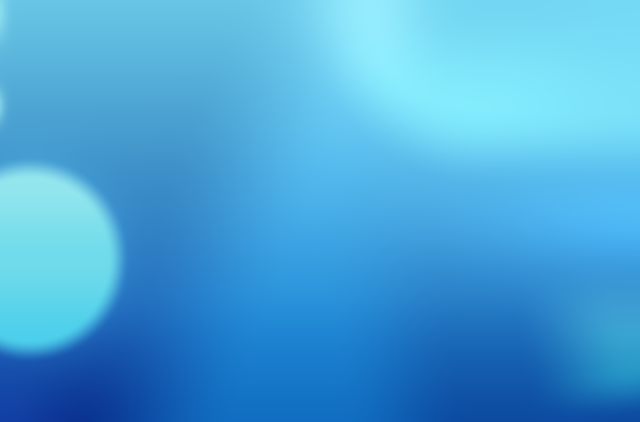
Give the GLSL for this background, as a Shadertoy shader.

```glsl
// Smooth four-stop vertical gradient, t runs from top to bottom
vec3 ramp(vec3 top, vec3 upper, vec3 lower, vec3 bottom, float t) {
    vec3 c = mix(top, upper, smoothstep(-0.1, 0.46, t));
    c = mix(c, lower, smoothstep(0.28, 0.86, t));
    return mix(c, bottom, smoothstep(0.68, 1.06, t));
}

// Soft elliptical spot
float glow(vec2 p, vec2 center, vec2 size) {
    vec2 q = (p - center) / size;
    return exp(-dot(q, q));
}

// Signed distance to a quadrant with a rounded lower-left corner
float roundedCorner(vec2 p, vec2 corner, float radius) {
    vec2 q = corner - p + radius;
    return length(max(q, 0.0)) + min(max(q.x, q.y), 0.0) - radius;
}

void mainImage(out vec4 fragColor, in vec2 fragCoord) {
    vec2 uv = fragCoord / iResolution.xy;
    vec2 p = vec2(uv.x * 1.518, uv.y);
    float t = 1.0 - uv.y;

    // Background columns: shaded left, bright middle, deep right
    vec3 left = ramp(vec3(0.42, 0.79, 0.91), vec3(0.25, 0.58, 0.79),
                     vec3(0.11, 0.39, 0.72), vec3(0.03, 0.17, 0.54), t);
    vec3 middle = ramp(vec3(0.50, 0.87, 0.97), vec3(0.35, 0.75, 0.94),
                       vec3(0.13, 0.54, 0.84), vec3(0.06, 0.42, 0.75), t);
    vec3 right = ramp(vec3(0.46, 0.85, 0.95), vec3(0.36, 0.75, 0.93),
                      vec3(0.12, 0.45, 0.75), vec3(0.04, 0.28, 0.62), t);

    // The middle beam leans to the left as it descends
    float lean = 0.25 * (t - 0.6);
    vec3 color = mix(left, middle, smoothstep(0.20, 0.47, uv.x + lean));
    color = mix(color, right, smoothstep(0.49, 0.70, uv.x + 0.1 * (0.6 - t)));
    color += vec3(0.04, 0.09, 0.10) * glow(uv, vec2(1.0, 0.46), vec2(0.25, 0.12));

    // Broad cyan light in the upper right
    float edge = roundedCorner(p, vec2(0.82, 0.655), 0.32);
    vec3 light = mix(vec3(0.45, 0.84, 0.95), vec3(0.51, 0.92, 0.99),
                     smoothstep(0.0, 0.25, t));
    light = mix(light, vec3(0.46, 0.86, 0.97), 0.6 * smoothstep(0.75, 1.0, uv.x));
    color = mix(color, light, 1.0 - smoothstep(-0.09, 0.10, edge));
    color += vec3(0.13, 0.08, 0.04) * glow(uv, vec2(0.58, 1.0), vec2(0.08, 0.2));

    // Teal haze in the lower right
    float haze = smoothstep(0.80, 0.98, uv.x + 0.12 * (uv.y - 0.2))
               * smoothstep(0.01, 0.13, uv.y + 0.2 * (1.0 - uv.x))
               * (1.0 - smoothstep(0.18, 0.42, uv.y));
    vec3 teal = mix(vec3(0.15, 0.62, 0.79), vec3(0.30, 0.71, 0.86),
                    smoothstep(0.08, 0.30, uv.y));
    color = mix(color, teal, 0.88 * haze);
    color += vec3(0.03, 0.06, 0.09) * glow(uv, vec2(0.0, 0.0), vec2(0.09, 0.12));

    // Soft disc at the left with a faint halo
    float disc = length((p - vec2(0.071, 0.385)) * vec2(1.03, 1.0)) - 0.22;
    vec3 discColor = mix(vec3(0.30, 0.81, 0.92), vec3(0.44, 0.86, 0.92),
                         smoothstep(0.18, 0.40, uv.y));
    discColor = mix(discColor, vec3(0.58, 0.90, 0.93), smoothstep(0.38, 0.58, uv.y));
    color += vec3(0.03, 0.06, 0.05) * exp(-max(disc, 0.0) * 22.0);
    color = mix(color, discColor, 1.0 - smoothstep(-0.03, 0.025, disc));

    // Pale slivers on the left border
    float slivers = glow(uv, vec2(-0.005, 0.97), vec2(0.015, 0.06))
                  + glow(uv, vec2(-0.005, 0.75), vec2(0.012, 0.04));
    color = mix(color, vec3(0.62, 0.92, 0.94), 0.75 * min(slivers, 1.0));

    fragColor = vec4(clamp(color, 0.0, 1.0), 1.0);
}
```
